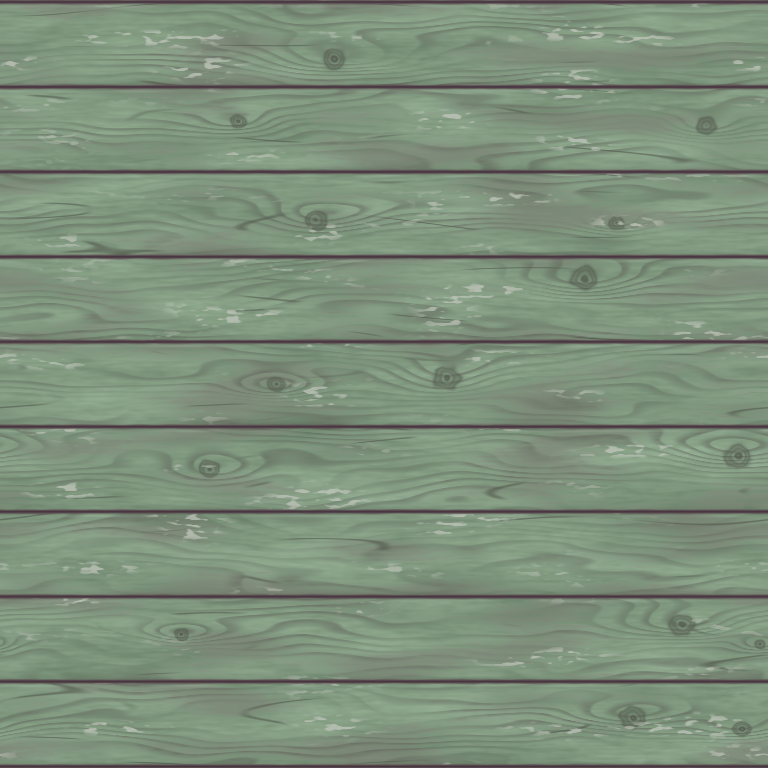
This texture is drawn by a WebGL 1 fragment shader. Its source:

```glsl
precision highp float;
// Weathered green boards: nine horizontal planks with dark gaps between them.
// Grain lines are contours of a stretched noise field that bulges around knots;
// wear, fibres, cracks and paint chips come from gradient noise, periodic in x.

uniform vec2 u_resolution;

const float PITCH = 0.1106;         // plank height including its gap
const float FIRST_GAP = 0.002;      // height of the lowest gap
const float GAP_HALF = 0.0026;      // half the gap width
const float GRAIN_LINES = 8.0;      // grain lines per plank
const float GRAIN_WARP = 2.3;       // waviness, in lines
const float GRAIN_STRENGTH = 0.62;
const float WEAR_STRENGTH = 0.62;
const float CHIP_STRENGTH = 0.75;
const float KNOT_CHANCE = 0.62;
const int KNOTS = 3;                // candidate knots per plank

const vec3 PAINT_DARK = vec3(0.445, 0.54, 0.442);
const vec3 PAINT_LIGHT = vec3(0.578, 0.68, 0.575);
const vec3 WORN_WOOD = vec3(0.48, 0.495, 0.45);
const vec3 GRAIN_DARK = vec3(0.385, 0.405, 0.365);
const vec3 KNOT_DARK = vec3(0.32, 0.345, 0.30);
const vec3 BARE_CHIP = vec3(0.76, 0.78, 0.74);
const vec3 GAP_EDGE = vec3(0.39, 0.34, 0.35);
const vec3 GAP_CORE = vec3(0.28, 0.21, 0.25);

vec2 hash2(vec2 p) {
  vec3 q = fract(p.xyx * vec3(0.1031, 0.1030, 0.0973));
  q += dot(q, q.yzx + 33.33);
  return fract((q.xx + q.yz) * q.zy);
}

float corner(vec2 cell, vec2 offset, float period) {
  float angle = 6.2832 * hash2(vec2(mod(cell.x, period), cell.y)).x;
  return dot(vec2(cos(angle), sin(angle)), offset);
}

// Gradient noise, about -1 to 1, repeating along x after "period" cells
float noise(vec2 p, float period) {
  vec2 c = floor(p), f = p - c;
  vec2 u = f * f * f * (f * (f * 6.0 - 15.0) + 10.0);
  vec2 e = vec2(1.0, 0.0);
  float low = mix(corner(c, f, period), corner(c + e.xy, f - e.xy, period), u.x);
  float high = mix(corner(c + e.yx, f - e.yx, period), corner(c + e.xx, f - e.xx, period), u.x);
  return 1.5 * mix(low, high, u.y);
}

// Noise with its own frequency along and across the boards
float streak(vec2 p, float along, float across, float seed) {
  return noise(vec2(p.x * along, p.y * across + seed), along);
}

void main() {
  vec2 uv = gl_FragCoord.xy / u_resolution;
  float pixel = 1.0 / u_resolution.y;
  float row = (uv.y - FIRST_GAP) / PITCH;
  float id = floor(row);
  float v = row - id;
  float seed = id * 31.7 + 57.0;
  vec2 p = vec2(uv.x, v * PITCH);

  // Knots: each one lifts the grain field and draws its own rings
  float bulge = 0.0, knotBody = 0.0, knotRim = 0.0;
  for (int k = 0; k < KNOTS; k++) {
    vec2 place = hash2(vec2(id + 12.0, float(k) * 7.0 + 3.0));
    vec2 traits = hash2(vec2(id + 43.0, float(k) * 5.0 + 19.0));
    float present = step(traits.x, KNOT_CHANCE);
    float radius = mix(0.005, 0.0145, traits.y);
    vec2 d = vec2(fract(uv.x - place.x + 0.5) - 0.5, p.y - mix(0.22, 0.78, place.y) * PITCH);
    vec2 eye = d / (radius * vec2(5.5, 1.9));
    bulge += present * 2.8 * exp(-dot(eye, eye));
    float r = length(d * vec2(0.85, 1.0)) / radius + 0.22 * streak(p, 70.0, 90.0, seed);
    float body = present * (1.0 - smoothstep(0.7, 1.1, r));
    knotBody = max(knotBody, body * (0.45 + 0.25 * sin(r * 13.0) + 0.45 * exp(-r * r * 9.0)));
    knotRim = max(knotRim, present * exp(-pow((r - 0.95) / 0.2, 2.0)));
  }

  // Grain: each line darkens slowly, then ends sharply
  float sway = streak(p, 3.0, 17.0, seed) + 0.35 * streak(p, 9.0, 38.0, seed + 9.0);
  float ring = fract(v * GRAIN_LINES + GRAIN_WARP * sway + bulge);
  float line = smoothstep(0.35, 0.85, ring) * (1.0 - smoothstep(0.85, 1.0, ring));
  float grain = line * smoothstep(-0.5, 0.6, streak(p, 4.0, 24.0, seed + 21.0) + 0.25 * bulge);
  float fibre = streak(p, 22.0, 210.0, seed) + 0.6 * streak(p, 64.0, 260.0, seed + 5.0);

  // Paint tone, worn patches and hairline cracks
  float cloud = streak(p, 4.0, 20.0, seed + 33.0) + 0.5 * streak(p, 11.0, 55.0, seed + 40.0);
  float tone = 0.53 + 0.38 * cloud + 0.21 * fibre - 0.12 * line;
  vec3 color = mix(PAINT_DARK, PAINT_LIGHT, clamp(tone, 0.0, 1.0));
  float wear = smoothstep(-0.05, 0.75, streak(p, 5.0, 25.0, seed + 71.0) + 0.3 * fibre);
  color = mix(color, WORN_WOOD, WEAR_STRENGTH * wear);
  color = mix(color, GRAIN_DARK, GRAIN_STRENGTH * grain * (0.75 + 0.35 * fibre));
  float crack = 1.0 - smoothstep(0.0, 0.055, abs(streak(p, 3.0, 26.0, seed + 90.0)));
  crack *= smoothstep(0.2, 0.5, streak(p, 7.0, 30.0, seed + 97.0));
  color = mix(color, KNOT_DARK, 0.6 * crack);
  color = mix(color, KNOT_DARK, clamp(0.75 * knotBody + 0.5 * knotRim, 0.0, 0.9));

  // Chips: clustered pale flakes, more of them along the upper edge
  float upperEdge = exp(-(1.0 - v) * 16.0);
  float cluster = smoothstep(0.2, 0.65, streak(p, 6.0, 30.0, seed + 120.0) + 0.25 * upperEdge);
  float flake = streak(p, 38.0, 170.0, seed + 140.0) + 0.5 * streak(p, 90.0, 230.0, seed + 150.0);
  color = mix(color, BARE_CHIP, CHIP_STRENGTH * cluster * smoothstep(0.15, 0.55, flake));

  // Gap: ragged edges, pale lip below it, soft shadow and dark core
  float lip = exp(-pow(((1.0 - v) * PITCH - 0.0055) / 0.002, 2.0));
  color += 0.06 * lip * (0.7 + streak(p, 14.0, 20.0, seed + 170.0));
  float gapDistance = min(v, 1.0 - v) * PITCH;
  color *= 1.0 - 0.22 * exp(-gapDistance / 0.004);
  float halfWidth = GAP_HALF + 0.0007 * noise(vec2(uv.x * 34.0, seed), 34.0);
  float gap = 1.0 - smoothstep(halfWidth - pixel, halfWidth + pixel, gapDistance);
  vec3 gapColor = mix(GAP_CORE, GAP_EDGE, smoothstep(0.0, GAP_HALF, gapDistance));
  color = mix(color, gapColor, gap);

  gl_FragColor = vec4(color, 1.0);
}
```
